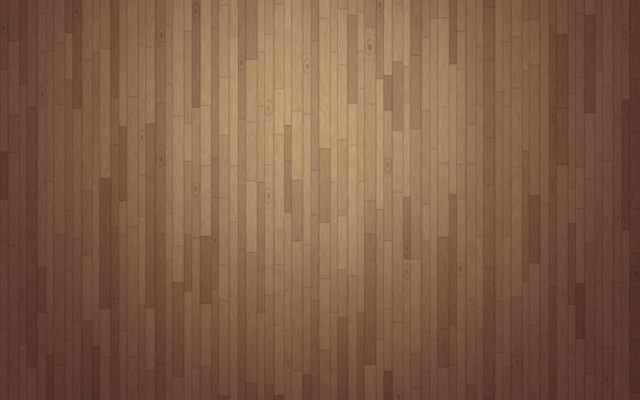
A WebGL 1 fragment shader for this texture:

```glsl
precision highp float;
// Narrow upright floorboards with staggered ends, under a warm pool of light.
// Columns are cut into boards by hashed offsets; each board gets its own tone,
// gradient-noise grain and sometimes a knot. A soft ellipse sets the lighting.
uniform vec2 u_resolution;

float hash(vec2 p) {
  p = fract(p * vec2(0.1031, 0.1137));
  p += dot(p, p.yx + 33.33);
  return fract((p.x + p.y) * p.x * 17.0);
}

vec2 gradient(vec2 cell) {
  float angle = 6.2832 * hash(cell + 19.0);
  return vec2(cos(angle), sin(angle));
}

float gradientNoise(vec2 p) {
  vec2 i = floor(p), f = p - i;
  vec2 s = f * f * f * (f * (f * 6.0 - 15.0) + 10.0);
  float a = dot(gradient(i), f);
  float b = dot(gradient(i + vec2(1, 0)), f - vec2(1, 0));
  float c = dot(gradient(i + vec2(0, 1)), f - vec2(0, 1));
  float d = dot(gradient(i + vec2(1, 1)), f - vec2(1, 1));
  return mix(mix(a, b, s.x), mix(c, d, s.x), s.y);
}

// Colour ramp from shaded to lit timber, brightest above the centre
vec3 lighting(vec2 uv) {
  float d = length((uv - vec2(0.49, 0.71)) * vec2(1.0, 0.62));
  float lit = 1.0 - smoothstep(0.0, 0.64, d);
  vec3 shade = vec3(0.335, 0.21, 0.178);
  vec3 middle = vec3(0.515, 0.375, 0.278);
  vec3 bright = vec3(0.70, 0.59, 0.435);
  return mix(mix(shade, middle, min(lit * 2.0, 1.0)), bright, max(lit * 2.0 - 1.0, 0.0));
}

vec3 floorboards(vec2 uv) {
  // Columns of slightly uneven width
  float x = uv.x * 70.0;
  x += 0.14 * sin(x * 2.4);
  float column = floor(x), fx = x - column;

  // Staggered lengths, about half of them cut once more
  float y = uv.y * 3.07 + hash(vec2(column, 3.0));
  float row = floor(y), fy = y - row;
  float cut = 0.25 + 0.5 * hash(vec2(column, row + 41.0));
  float isCut = step(0.5, hash(vec2(column + 9.0, row + 77.0)));
  vec2 board = vec2(column, row * 2.0 + isCut * step(cut, fy));
  float pick = hash(board + 5.0);

  // Board tone: gentle spread plus some distinctly dark, reddish boards
  float dark = smoothstep(0.72, 0.9, pick);
  dark = max(dark, 0.8 * step(0.87, hash(vec2(column, 211.0))));
  float tone = 1.04 + 0.09 * (hash(board + 131.0) - 0.5);
  vec3 colour = lighting(uv) * tone * mix(vec3(1.0), vec3(0.88, 0.84, 0.84), dark);

  // Long fibres and wavy figure
  vec2 shift = board * vec2(3.7, 7.3);
  float fibre = gradientNoise(vec2(fx * 3.5, uv.y * 30.0) + shift);
  float figure = gradientNoise(vec2(fx * 1.1, uv.y * 9.0) + shift);
  float grain = 0.055 * fibre + 0.018 * sin(figure * 26.0 + fx * 5.0);

  // Oval rings around an occasional knot
  vec2 k = vec2(fx - 0.5, (fy - 0.2 - 0.6 * hash(board + 61.0)) * 8.0);
  float r = length(k);
  float knot = step(0.86, hash(board + 97.0)) * exp(-2.2 * r);
  grain -= knot * (0.10 + 0.10 * sin(r * 17.0));
  colour *= 1.0 + grain;

  // Fine joints along the sides and across the ends
  float side = min(fx, 1.0 - fx);
  float end = min(min(fy, 1.0 - fy), mix(1.0, abs(fy - cut), isCut));
  float joint = max(1.0 - smoothstep(0.02, 0.12, side),
                    0.8 * (1.0 - smoothstep(0.002, 0.008, end)));
  return colour * (1.0 - 0.13 * joint);
}

void main() {
  // Average a 3 by 3 grid of samples for smooth edges
  vec3 sum = vec3(0.0);
  for (int j = 0; j < 3; j++) {
    for (int i = 0; i < 3; i++) {
      vec2 offset = (vec2(float(i), float(j)) - 1.0) / 3.0;
      sum += floorboards((gl_FragCoord.xy + offset) / u_resolution);
    }
  }
  gl_FragColor = vec4(sum / 9.0, 1.0);
}
```
